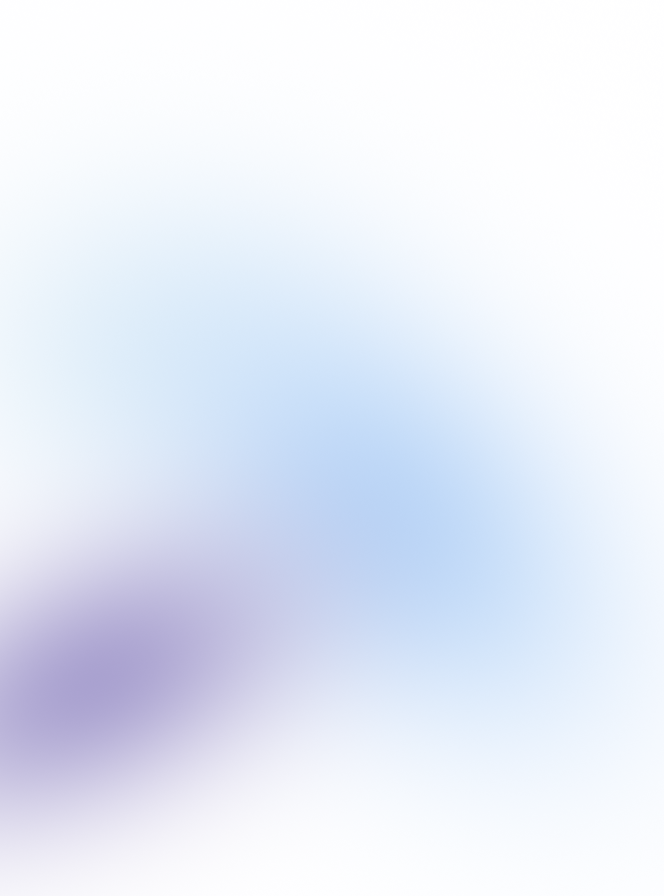
A WebGL 2 fragment shader for this background:

```glsl
#version 300 es
precision highp float;
// Soft blue and violet glows drifting over a white background.

uniform vec2 u_resolution;
out vec4 fragColor;

// Colours
const vec3 WHITE  = vec3(0.998, 0.998, 1.0);
const vec3 SKY    = vec3(0.84, 0.915, 0.965);
const vec3 BLUE   = vec3(0.74, 0.85, 0.975);
const vec3 VIOLET = vec3(0.665, 0.635, 0.815);

// Glow placement, in units of the canvas height
const vec2 SKY_CENTER    = vec2(0.169, 0.609);
const vec2 SKY_RADII     = vec2(0.225, 0.172);
const float SKY_STRENGTH = 0.6;

const vec2 BLUE_CENTER = vec2(0.436, 0.427);
const vec2 BLUE_RADII  = vec2(0.286, 0.182);
const float BLUE_TILT  = -0.785;

const vec2 VIOLET_CENTER = vec2(0.106, 0.240);
const vec2 VIOLET_RADII  = vec2(0.245, 0.135);
const float VIOLET_TILT  = 0.45;

const float DITHER = 1.0 / 255.0;

float hash(vec2 p) {
    return fract(sin(dot(p, vec2(12.9898, 78.233))) * 43758.5453);
}

// Gaussian falloff over a tilted ellipse
float glow(vec2 p, vec2 center, vec2 radii, float tilt) {
    float c = cos(tilt), s = sin(tilt);
    vec2 d = p - center;
    vec2 q = vec2(c * d.x + s * d.y, c * d.y - s * d.x) / radii;
    return exp(-dot(q, q));
}

void main() {
    vec2 p = gl_FragCoord.xy / u_resolution.y;

    // Layers from the palest to the deepest
    vec3 color = WHITE;
    color = mix(color, SKY, SKY_STRENGTH * glow(p, SKY_CENTER, SKY_RADII, 0.0));
    color = mix(color, BLUE, glow(p, BLUE_CENTER, BLUE_RADII, BLUE_TILT));
    color = mix(color, VIOLET, glow(p, VIOLET_CENTER, VIOLET_RADII, VIOLET_TILT));

    // Faint dither against banding
    color += (hash(gl_FragCoord.xy) - 0.5) * DITHER;
    fragColor = vec4(color, 1.0);
}
```
